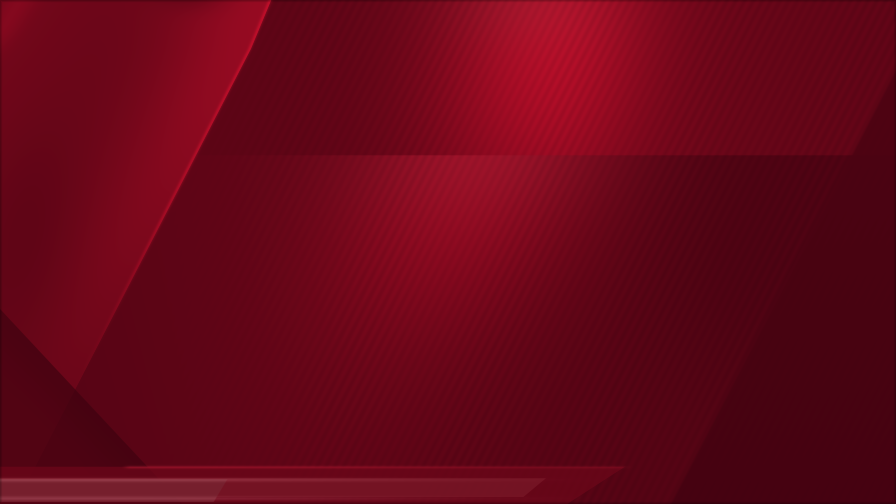
This background is drawn by a Shadertoy shader. Its source:

```glsl
// Deep crimson backdrop: slanted glossy panels, soft glows, fine diagonal ribs and low ribbons.

// Soft step across an edge, at least one pixel wide; positive d is inside.
float inside(float d, float softness) {
    float w = max(softness, 0.6 / iResolution.y);
    return smoothstep(-w, w, d);
}

float bell(float x, float width) {
    return exp(-x * x / (width * width));
}

// Maps brightness to a crimson hue.
vec3 crimson(float v) {
    return vec3(v, max(0.1 * v - 0.018, 0.005), 0.21 * v + 0.008);
}

// Horizontal ribbon between two heights, with a slanted right end.
float ribbon(vec2 p, float low, float high, float endX, float slant) {
    float span = inside(p.y - low, 0.001) * inside(high - p.y, 0.001);
    return span * inside(endX + slant * (p.y - high) - p.x, 0.002);
}

void mainImage(out vec4 fragColor, in vec2 fragCoord) {
    vec2 p = fragCoord / iResolution.y;
    float width = iResolution.x / iResolution.y;
    p.x *= 1.7778 / width;

    // Lower field, with a wide glow that leans left as it falls
    float lower = 0.325 + 0.02 * p.y + 0.035 * bell(p.x - 0.55, 0.45);
    lower -= 0.035 * smoothstep(1.15, 1.5, p.x) * smoothstep(0.05, 0.5, p.y);
    float lowerGlow = bell(p.x - 0.96 - 0.35 * (p.y - 0.69), 0.26);
    lower += 0.25 * lowerGlow * bell(p.y - 0.72, 0.38);

    // Upper band, with a brighter spotlight
    float upper = 0.36 + 0.05 * bell(p.x - 1.25, 0.45);
    float offset = p.x - 1.09 - 0.12 * (p.y - 0.85);
    float spot = bell(offset, offset < 0.0 ? 0.23 : 0.2) * bell(p.y - 0.9, 0.33);
    upper += 0.28 * spot;
    float upperMask = inside(p.y - 0.692, 0.002);
    float v = mix(lower, upper, upperMask);

    // Fine slanted ribs with a slow variation in depth
    float across = p.x - 0.52 * p.y;
    float ribs = sin(6.2832 * across / 0.0175) * (0.8 + 0.2 * sin(23.0 * across + 5.0 * p.y));
    v *= 1.0 + 0.042 * ribs * smoothstep(0.3, 0.75, p.x);

    // Shaded wedge on the right
    float wedge = p.x - 1.331 - 0.519 * p.y;
    v = mix(v, 0.265 + 0.04 * p.y, 0.88 * inside(wedge, 0.004));

    // Glossy left panel, bent near its top
    float edge = 0.032 + 0.516 * p.y - 0.1 * max(p.y - 0.903, 0.0) - p.x;
    float sheen = sin(9.0 * p.x + 3.0 * p.y) + 0.5 * sin(17.0 * p.x - 7.0 * p.y + 1.0);
    float panel = 0.375 + 0.07 * p.y + 0.014 * sheen;
    panel += 0.13 * bell(edge, 0.16) * smoothstep(0.05, 0.85, p.y);
    panel -= 0.08 * bell(p.x - 0.39, 0.07) * bell(p.y - 1.01, 0.03);
    panel -= 0.05 * bell(p.x - 0.05, 0.12) * bell(p.y - 0.55, 0.25);
    panel += 0.07 * bell(p.x + 0.02 - 0.6 * (p.y - 0.9), 0.035) * smoothstep(0.85, 0.95, p.y);
    float fold = 0.387 - 1.07 * p.x - p.y;
    float panelMask = inside(edge, 0.001);
    v = mix(v, panel, panelMask);
    v += 0.15 * bell(edge - 0.002, 0.0045) * smoothstep(0.2, 0.65, p.y);

    // Dark folded corner at the lower left
    float corner = 0.3 - 0.03 * bell(fold, 0.09) + 0.015 * panelMask;
    v = mix(v, corner, 0.92 * inside(fold, 0.002));
    vec3 color = crimson(v);

    // Pale haze at the top of each glow
    color.gb += vec2(0.03, 0.025) * lowerGlow * bell(p.y - 0.69, 0.12) * (1.0 - upperMask);
    color.gb += vec2(0.035, 0.025) * bell(p.x - 1.05, 0.17) * bell(p.y - 1.0, 0.1);

    // Ribbons and pale streaks along the bottom
    float fade = 1.0 - smoothstep(0.2, 1.25, p.x);
    color = mix(color, crimson(0.42), 0.75 * ribbon(p, -0.01, 0.074, 1.24, 1.55));
    color = mix(color, vec3(0.47, 0.09, 0.15), 0.75 * ribbon(p, 0.014, 0.051, 1.083, 1.2));
    color = mix(color, vec3(0.47, 0.15, 0.20), 0.65 * ribbon(p, 0.004, 0.049, 0.451, 0.6));
    color += vec3(0.15, 0.04, 0.05) * bell(p.y - 0.073, 0.003)
           * inside(p.x - 0.25, 0.01) * inside(1.24 - p.x, 0.02) * (0.4 + 0.6 * fade);
    color += vec3(0.11, 0.10, 0.10) * fade * (bell(p.y - 0.048, 0.004) + bell(p.y - 0.011, 0.004));

    // Slight darkening at the canvas rim
    float rim = min(min(p.x, 1.7778 - p.x), min(p.y, 1.0 - p.y));
    color *= 0.75 + 0.25 * smoothstep(0.0, 0.006, rim);
    fragColor = vec4(color, 1.0);
}
```
